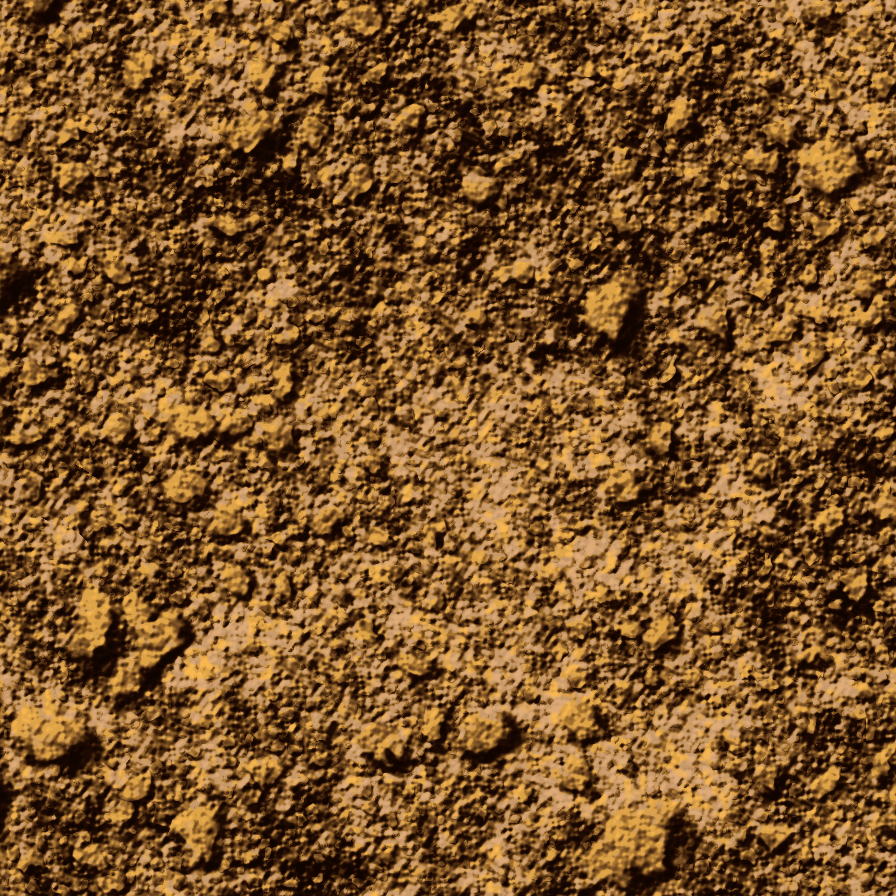
This texture is drawn by a Shadertoy shader. Its source:

```glsl
const vec2 LIGHT_DIR = vec2(-0.6, 0.8);

const vec3 BLACK  = vec3(0.06, 0.015, 0.00);
const vec3 UMBER  = vec3(0.12, 0.04, 0.01);
const vec3 BROWN  = vec3(0.27, 0.15, 0.04);
const vec3 EARTH  = vec3(0.45, 0.29, 0.13);
const vec3 OCHRE  = vec3(0.64, 0.44, 0.18);
const vec3 SAND   = vec3(0.78, 0.60, 0.42);
const vec3 GOLD   = vec3(0.87, 0.64, 0.28);

float hash(vec2 p) {
    vec3 q = fract(p.xyx * 0.1031);
    q += dot(q, q.yzx + 33.33);
    return fract((q.x + q.y) * q.z);
}

float noise(vec2 p) {
    vec2 i = floor(p), f = fract(p);
    f = f * f * (3.0 - 2.0 * f);
    float low  = mix(hash(i), hash(i + vec2(1, 0)), f.x);
    float high = mix(hash(i + vec2(0, 1)), hash(i + vec2(1, 1)), f.x);
    return mix(low, high, f.y);
}

mat2 rotation(float angle) {
    float c = cos(angle), s = sin(angle);
    return mat2(c, -s, s, c);
}

// Noise centred on zero, turned off the canvas axes
float mottle(vec2 p, float scale) {
    return noise(rotation(scale) * p * scale + 300.0) - 0.5;
}

// Slope of a noise height field towards the light
float relief(vec2 p, float scale) {
    return mottle(p, scale) - mottle(p + LIGHT_DIR * 0.8 / scale, scale);
}

// Scattered lumps: x = body, y = facing to the light, z = cast shadow
vec3 clods(vec2 p, float scale, float density, float seed) {
    vec2 q = p * scale + seed;
    q += 0.24 * (vec2(noise(q * 3.0), noise(q * 3.0 + 57.0)) - 0.5);
    q += 0.14 * (vec2(noise(q * 8.0), noise(q * 8.0 + 31.0)) - 0.5);
    vec2 cell = floor(q);
    vec3 result = vec3(0.0);
    for (int y = -1; y <= 1; y++)
    for (int x = -1; x <= 1; x++) {
        vec2 id = cell + vec2(x, y);
        if (hash(id + 3.7) > density) continue;
        vec2 center = id + 0.2 + 0.6 * vec2(hash(id + 11.3), hash(id + 23.9));
        vec2 offset = q - center;
        float radius = mix(0.22, 0.42, hash(id + 41.1));
        mat2 turn = rotation(0.5 + 2.0 * (hash(id + 5.5) - 0.5));
        vec2 stretch = vec2(0.9, mix(1.0, 1.6, hash(id + 67.2))) / radius;
        float dist = length(turn * offset * stretch);
        float shadeDist = length(turn * (offset + LIGHT_DIR * radius * 0.4) * stretch);
        float body = 1.0 - smoothstep(0.65, 1.0, dist);
        float shadow = 1.0 - smoothstep(0.6, 1.25, shadeDist);
        result.y = mix(result.y, dot(offset, LIGHT_DIR) / radius, body);
        result.x = max(result.x, body);
        result.z = max(result.z, shadow);
    }
    return result;
}

// Lay one set of lumps and their shadows over the light level
float addClods(float light, float grain, vec3 clod, float cover, float shade) {
    light = mix(light, -2.2 + 0.5 * grain, clod.z * shade);
    float face = 0.8 + 0.5 * clod.y + 0.6 * grain;
    return mix(light, face, clod.x * cover);
}

// Tone from 0 to 1 spread over the soil colours
vec3 soilColor(float tone, float warmth) {
    vec3 color = mix(BLACK, UMBER, smoothstep(0.0, 0.10, tone));
    color = mix(color, BROWN, smoothstep(0.10, 0.25, tone));
    color = mix(color, EARTH, smoothstep(0.25, 0.46, tone));
    color = mix(color, OCHRE, smoothstep(0.46, 0.65, tone));
    color = mix(color, mix(SAND, GOLD, warmth), smoothstep(0.65, 0.82, tone));
    return color * (1.0 + 0.12 * smoothstep(0.88, 1.0, tone));
}

void mainImage(out vec4 fragColor, in vec2 fragCoord) {
    vec2 p = fragCoord / iResolution.y;

    // Fine crumbs
    float grain = 1.7 * relief(p, 150.0) + 1.9 * relief(p, 235.0) + 2.1 * mottle(p, 112.0);

    // Uneven ground
    float ground = 1.6 * mottle(p, 46.0) + 1.7 * mottle(p, 15.0) + 1.2 * mottle(p, 6.0);
    float light = 0.05 + grain + ground;

    // Lumps from small to large, thinner where the soil is fine
    float coarse = smoothstep(0.25, 0.65, noise(p * 3.5 + 4.0));
    vec3 crumbs  = clods(p, 76.0, 0.60, 13.0);
    vec3 pebbles = clods(p, 38.0, mix(0.25, 0.60, coarse), 71.0);
    vec3 lumps   = clods(p, 18.0, mix(0.14, 0.45, coarse), 139.0);
    vec3 stones  = clods(p, 8.0, 0.24, 211.0);
    light = addClods(light, grain, crumbs, 0.55, 0.35);
    light = addClods(light, grain, pebbles, 0.70, 0.55);
    light = addClods(light, grain, lumps, 0.85, 0.75);
    light = addClods(light, grain, stones, 0.9, 0.9);

    // Golden lumps among paler grains
    float lumpCover = max(max(pebbles.x * 0.6, lumps.x), stones.x);
    float warmth = smoothstep(0.3, 0.7, noise(p * 110.0 + 9.0) + 0.45 * lumpCover - 0.12);

    float tone = 1.0 / (1.0 + exp(-1.75 * light));
    fragColor = vec4(soilColor(tone, warmth), 1.0);
}
```
